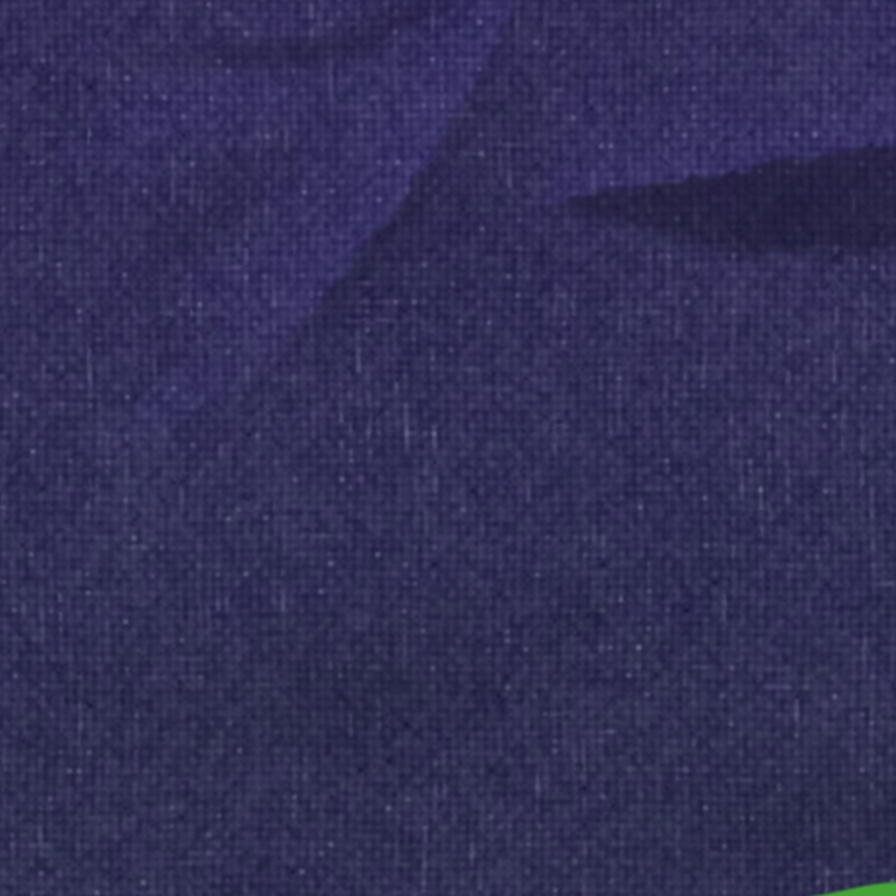
Reproduce this texture procedurally as a Shadertoy shader.

```glsl
// Dark indigo plain-weave cloth with soft creases and a sliver of green at one corner.
// Uneven crossing threads are lit per crossing; the creases are shaded from
// distances to curved edges, and layered sines mottle the dye.
#define THREADS 96.0
#define WEAVE_DEPTH 0.021
#define GRAIN 0.066
#define SLUB 0.085
#define SPECK 0.120
#define MOTTLE 0.012
#define FOLD_LIGHT 0.060
#define FOLD_DARK 0.068
#define DYE_TOP vec3(0.204, 0.185, 0.358)
#define DYE_BOTTOM vec3(0.186, 0.187, 0.324)
#define GREEN vec3(0.27, 0.64, 0.22)

const float PI = 3.14159265;

float hash(vec2 p) {
    vec3 q = fract(vec3(p.xyx) * 0.1031);
    q += dot(q, q.yzx + 33.33);
    return fract((q.x + q.y) * q.z);
}

float valueNoise(vec2 p) {
    vec2 i = floor(p), f = fract(p);
    f = f * f * (3.0 - 2.0 * f);
    return mix(mix(hash(i), hash(i + vec2(1, 0)), f.x),
               mix(hash(i + vec2(0, 1)), hash(i + vec2(1, 1)), f.x), f.y);
}

// Large soft blotches, about -1 to 1
float layeredSines(vec2 p) {
    float sum = 0.0, amp = 0.5;
    for (int i = 0; i < 4; i++) {
        sum += amp * sin(p.x + 1.7 * sin(p.y * 0.8)) * cos(p.y + 1.3 * sin(p.x * 0.7));
        p = mat2(1.28, 0.96, -0.96, 1.28) * p + 2.3;
        amp *= 0.65;
    }
    return sum;
}

// Soft elongated patch, rotated by angle
float patchAt(vec2 uv, vec2 center, vec2 radius, float angle) {
    vec2 d = uv - center;
    float c = cos(angle), s = sin(angle);
    d = vec2(c * d.x + s * d.y, c * d.y - s * d.x) / radius;
    return exp(-dot(d, d));
}

// Light and shadow of the creases: x is light, y is shadow
vec2 creases(vec2 uv) {
    float ragged = 0.012 * (valueNoise(uv * THREADS * 0.7) - 0.5);

    // Diagonal ridge, lit on the left and shaded on the right
    float rise = clamp((uv.y - 0.62) / 0.38, 0.0, 1.0);
    float side = uv.x - (0.32 + 0.253 * rise + 0.025 * sin(PI * rise)) + ragged;
    float right = smoothstep(-0.010, 0.010, side);
    float reach = smoothstep(0.57, 0.70, uv.y);
    float light = 0.85 * reach * (1.0 - right) * exp(min(side, 0.0) / 0.10);
    float dark = 0.75 * reach * right * exp(-max(side, 0.0) / 0.07)
               * (1.0 - 0.8 * smoothstep(0.78, 0.98, uv.y));

    // Wedge opening to the right, crisp above and soft below
    float along = uv.x - 0.59;
    float top = 0.77 + 0.17 * along + ragged;
    float bottom = 0.768 - 0.05 * smoothstep(0.0, 0.26, along);
    float open = smoothstep(-0.02, 0.08, along);
    dark += open * smoothstep(0.006, -0.006, uv.y - top)
          * smoothstep(-0.018, 0.018, uv.y - bottom + ragged);
    light += 0.75 * open * smoothstep(-0.004, 0.008, uv.y - top)
           * exp(-max(uv.y - top, 0.0) / 0.06);

    // Shallow dents and swells
    dark += 0.75 * patchAt(uv, vec2(0.29, 0.938), vec2(0.10, 0.015), 0.05);
    dark += 0.65 * patchAt(uv, vec2(0.44, 0.975), vec2(0.12, 0.018), 0.38);
    dark += 0.45 * patchAt(uv, vec2(0.24, 0.77), vec2(0.12, 0.035), 0.65);
    dark += 0.35 * patchAt(uv, vec2(0.40, 0.23), vec2(0.20, 0.07), 0.2);
    dark += 0.40 * patchAt(uv, vec2(0.98, 0.09), vec2(0.20, 0.06), 0.1);
    light += 0.60 * patchAt(uv, vec2(0.20, 0.555), vec2(0.08, 0.03), 0.55);
    light += 0.50 * patchAt(uv, vec2(0.22, 0.88), vec2(0.12, 0.04), 0.35);
    return vec2(light, dark);
}

// Thread relief, uneven yarn and pale specks
float weave(vec2 uv) {
    vec2 p = uv * THREADS;
    p += 0.15 * vec2(sin(uv.y * 19.0 + uv.x * 5.0), sin(uv.x * 17.0 - uv.y * 4.0));
    vec2 gaps = cos(2.0 * PI * p);
    float crossing = sin(PI * p.x) * sin(PI * p.y);
    float tone = -WEAVE_DEPTH * (0.65 * gaps.x + 0.5 * gaps.y - 0.6 * crossing);
    tone += GRAIN * (valueNoise(p * vec2(1.4, 1.1) + 40.0) - 0.5);
    tone += 0.6 * GRAIN * (valueNoise(p * 2.3 + 71.0) - 0.5);

    // Thick yarn shows as broken dashes along single columns and rows
    vec2 cell = floor(p);
    vec2 body = 0.5 - 0.5 * gaps;
    float column = valueNoise(vec2(cell.x * 7.0 + 0.5, p.y * 0.16));
    float row = valueNoise(vec2(p.x * 0.2, cell.y * 7.0 + 90.5));
    float broken = smoothstep(0.38, 0.80, valueNoise(p * 1.1 + 17.0));
    tone += SLUB * broken * (body.x * smoothstep(0.58, 0.95, column)
                           + 0.7 * body.y * smoothstep(0.68, 0.95, row));

    // Scattered bright and dark crossings
    float chance = hash(cell + 211.0);
    float spot = body.x * body.y;
    tone += SPECK * spot * smoothstep(0.95, 1.0, chance);
    return tone - 0.6 * SPECK * spot * smoothstep(0.04, 0.0, chance);
}

void mainImage(out vec4 fragColor, in vec2 fragCoord) {
    vec2 uv = fragCoord / iResolution.xy;
    vec2 fold = creases(uv);
    // Dye, mottling and a faint drift of hue
    vec3 color = mix(DYE_BOTTOM, DYE_TOP, smoothstep(0.05, 0.95, uv.y));
    color += MOTTLE * layeredSines(uv * 9.0 + 1.0);
    color += vec3(-0.004, 0.005, -0.007) * layeredSines(uv * 38.0 + 7.0);
    // Creases and threads
    color += FOLD_LIGHT * fold.x * vec3(0.45, 0.3, 1.1);
    color -= FOLD_DARK * fold.y * vec3(0.75, 0.7, 1.25);
    color += weave(uv) * (1.0 - 0.45 * min(fold.y, 1.0));
    // Green sliver at the lower right
    float rim = 0.016 * smoothstep(0.89, 1.0, uv.x) - 0.001;
    color = mix(color, GREEN, smoothstep(0.003, -0.003, uv.y - rim) * smoothstep(0.89, 0.92, uv.x));
    fragColor = vec4(clamp(color, 0.0, 1.0), 1.0);
}
```
